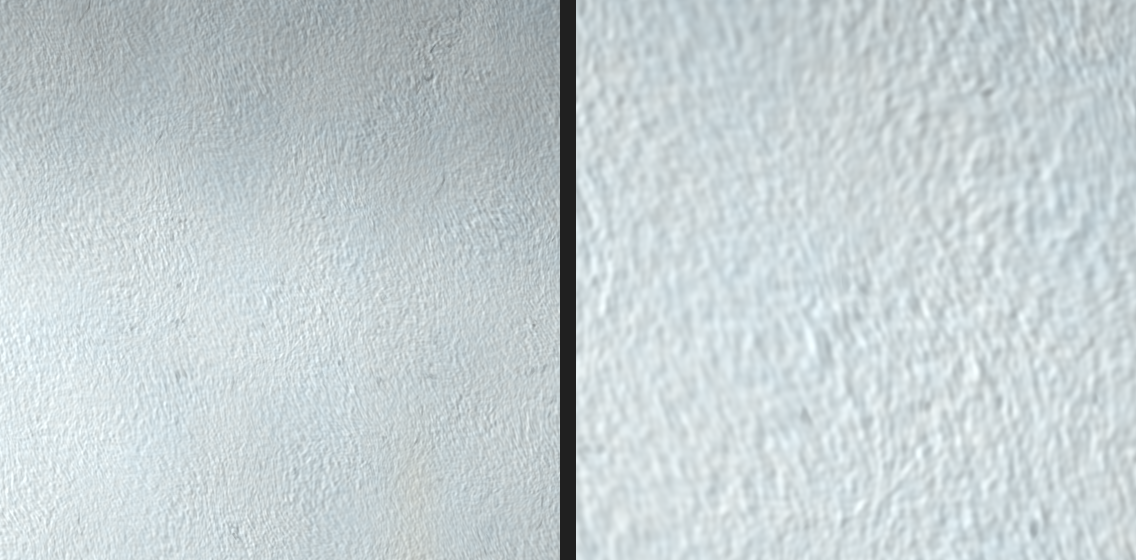
Left: the whole. Right: its middle third, enlarged.
Give the GLSL for this texture, as a Shadertoy shader.

```glsl
const vec3 SHADOW = vec3(0.53, 0.56, 0.57);
const vec3 PLASTER = vec3(0.765, 0.805, 0.815);
const vec3 LIGHT = vec3(0.915, 0.955, 0.965);
const vec3 BLUE_TINT = vec3(-0.016, 0.0, 0.012);
const vec3 WARM_TINT = vec3(0.025, 0.003, -0.025);

vec2 hash2(vec2 p) {
    vec3 q = fract(p.xyx * vec3(0.1031, 0.1030, 0.0973));
    q += dot(q, q.yzx + 33.33);
    return fract((q.xx + q.yz) * q.zy);
}

float gradientNoise(vec2 p) {
    vec2 i = floor(p), f = p - i;
    vec2 u = f * f * f * (f * (f * 6.0 - 15.0) + 10.0);
    vec2 e = vec2(1.0, 0.0);
    float a = dot(hash2(i) * 2.0 - 1.0, f);
    float b = dot(hash2(i + e) * 2.0 - 1.0, f - e);
    float c = dot(hash2(i + e.yx) * 2.0 - 1.0, f - e.yx);
    float d = dot(hash2(i + 1.0) * 2.0 - 1.0, f - 1.0);
    return mix(mix(a, b, u.x), mix(c, d, u.x), u.y);
}

float fbm(vec2 p, int octaves) {
    float sum = 0.0, amp = 1.0;
    for (int i = 0; i < octaves; i++) {
        sum += amp * gradientNoise(p);
        p = mat2(1.6, 1.2, -1.2, 1.6) * p + 17.3;
        amp *= 0.5;
    }
    return sum;
}

mat2 rotate(float angle) {
    float c = cos(angle), s = sin(angle);
    return mat2(c, s, -s, c);
}

// Elongated trowel grain, leaning in varying directions
float plasterHeight(vec2 p, float lean) {
    vec2 q = vec2(p.x + lean * p.y, p.y);
    float grain = gradientNoise(q * vec2(118.0, 74.0) + 40.0);
    float fine = gradientNoise(p * vec2(205.0, 150.0) + 90.0);
    float lumps = gradientNoise(q * vec2(46.0, 34.0) + 7.0);
    return grain + 0.55 * fine + 0.5 * lumps;
}

float relief(vec2 p, vec2 lightDir, float reach, float lean) {
    vec2 d = lightDir * reach;
    return plasterHeight(p - d, lean) - plasterHeight(p + d, lean);
}

// Broad light falling off towards the top and the right
float wallTone(vec2 uv) {
    float rise = 0.02 * smoothstep(0.0, 0.35, uv.y);
    float fall = 0.19 * smoothstep(0.4, 1.05, uv.y);
    float side = (0.5 - uv.x) * 0.13 * (1.0 - 0.7 * smoothstep(0.6, 1.0, uv.y));
    return 0.835 + rise - fall + side;
}

// Sparse worn spots, broken up by grain, one at most per cell
float wornSpots(vec2 p, float cells, float share, float seed) {
    vec2 q = p * cells, id = floor(q);
    vec2 rnd = hash2(id + seed), place = hash2(id + seed + 51.0);
    vec2 d = fract(q) - mix(vec2(0.4), vec2(0.6), place);
    d = rotate((rnd.y - 0.3) * 1.6) * d * vec2(2.0, 1.0);
    float edge = length(d) + 0.3 * gradientNoise(p * 70.0 + seed);
    float spot = 1.0 - smoothstep(0.05, mix(0.25, 0.38, rnd.y), edge);
    float crumbs = smoothstep(-0.1, 0.25, gradientNoise(p * vec2(130.0, 85.0) + seed));
    return step(rnd.x, share) * spot * crumbs;
}

// Short bent scratches of uneven depth
float scratches(vec2 p) {
    float mark = 0.0;
    for (int i = 0; i < 12; i++) {
        vec2 seed = vec2(float(i) * 7.0, 13.0);
        vec2 shape = hash2(seed + 3.0);
        vec2 d = rotate(mix(-0.15, 0.65, shape.x)) * (p - hash2(seed));
        float halfLength = mix(0.025, 0.065, shape.y);
        d.x += 5.0 * d.y * d.y + 0.006 * gradientNoise(p * 45.0);
        float line = 1.0 - smoothstep(0.0006, 0.0032, abs(d.x));
        float ends = 1.0 - smoothstep(0.4, 1.0, abs(d.y) / halfLength);
        mark = max(mark, line * ends);
    }
    return mark * smoothstep(-0.3, 0.25, gradientNoise(p * 50.0));
}

vec3 plasterColor(float tone) {
    vec3 dark = mix(SHADOW, PLASTER, clamp((tone - 0.56) / 0.245, -0.8, 1.0));
    return mix(dark, LIGHT, clamp((tone - 0.805) / 0.15, 0.0, 1.4));
}

void mainImage(out vec4 fragColor, in vec2 fragCoord) {
    vec2 uv = fragCoord / iResolution.xy;
    vec2 p = fragCoord / iResolution.y;

    // Swirled surface lit from the upper left
    vec2 swirl = vec2(gradientNoise(p * 7.0), gradientNoise(p * 7.0 + 30.0));
    vec2 q = p + 0.028 * swirl;
    float rough = smoothstep(-0.35, 0.5, fbm(p * 6.0 + 11.0, 3));
    float bump = relief(q, normalize(vec2(-0.85, 0.5)), 0.0018, 0.3);

    // Cloudy stains, streaked downwards near the top
    float clouds = fbm(p * vec2(4.5, 3.2) + 3.0, 4);
    float streaks = fbm(p * vec2(17.0, 6.0) + 60.0, 3) * smoothstep(0.55, 1.0, uv.y);

    float tone = wallTone(uv) + 0.04 * clouds + 0.035 * streaks;
    tone += bump * mix(0.13, 0.22, rough);
    tone -= 0.12 * wornSpots(q, 11.0, 0.16, 5.0) * (0.5 + 0.7 * rough);
    tone -= 0.11 * wornSpots(q, 27.0, 0.12, 23.0) * (0.3 + rough);
    tone -= 0.12 * scratches(p);

    // Cool patches and a faint rusty run low on the right
    float blue = smoothstep(-0.3, 0.6, fbm(p * 6.0 + 80.0, 4));
    float run = exp(-pow((uv.x - 0.74) / 0.05, 2.0)) * (1.0 - smoothstep(0.1, 0.38, uv.y));
    float speckle = gradientNoise(p * 60.0 + 20.0);
    vec3 color = plasterColor(tone) + BLUE_TINT * (blue - 0.2 + speckle);
    color += WARM_TINT * run * (0.7 + speckle);

    fragColor = vec4(clamp(color, 0.0, 1.0), 1.0);
}
```
